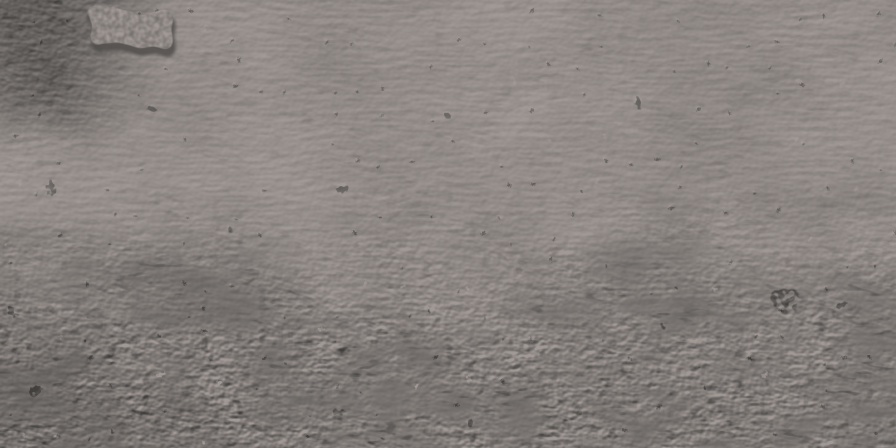
Write a WebGL 2 fragment shader that draws this texture.

```glsl
#version 300 es
precision highp float;
// Weathered, dusty ground: a soft tone map, fine horizontal ripples and rough
// grit, lit as a relief built from gradient noise. Hashed grids scatter specks
// and chips; a pale slab, a shaded corner and a dark clump lie on top.

uniform vec2 u_resolution;
out vec4 fragColor;

const vec3 DARK = vec3(0.33, 0.32, 0.31);
const vec3 PALE = vec3(0.58, 0.553, 0.54);
const vec2 RIPPLE_FREQ = vec2(17.0, 88.0);
const vec2 CRACK_FREQ = vec2(27.0, 92.0);
const vec2 GRIT_FREQ = vec2(48.0, 66.0);
const vec2 LIGHT_STEP = vec2(-0.0025, 0.0045);
const float RIPPLE_HEIGHT = 0.20;
const float GRIT_HEIGHT = 0.58;
const float CRACK_DEPTH = 0.50;
const float PIT_DEPTH = 0.42;
const vec2 SLAB_POS = vec2(0.295, 0.937);
const vec2 SLAB_HALF = vec2(0.092, 0.040);
const vec2 CORNER_POS = vec2(0.08, 0.94);
const vec2 CLUMP_POS = vec2(1.755, 0.33);

// Integer hash giving two values in 0..1
vec2 hash2(vec2 cell) {
  uvec2 q = uvec2(ivec2(cell)) * uvec2(1597u, 3812u) + uvec2(7919u, 104u);
  uint n = (q.x ^ (q.y * 2654u)) * 747796u + 28913u;
  n = ((n >> 15u) ^ n) * 277803u;
  n = ((n >> 13u) ^ n) * 668265u;
  n ^= n >> 16u;
  return vec2(n & 0xffffu, n >> 16u) / 65535.0;
}

float cornerDot(vec2 cell, vec2 offset) {
  float angle = 6.2832 * hash2(cell).x;
  return dot(vec2(cos(angle), sin(angle)), offset);
}

float gradientNoise(vec2 p) {
  vec2 i = floor(p), f = fract(p);
  vec2 u = f * f * f * (f * (f * 6.0 - 15.0) + 10.0);
  vec2 e = vec2(1.0, 0.0);
  float low = mix(cornerDot(i, f), cornerDot(i + e, f - e), u.x);
  float high = mix(cornerDot(i + e.yx, f - e.yx), cornerDot(i + 1.0, f - 1.0), u.x);
  return 1.4 * mix(low, high, u.y);
}

float fbm(vec2 p) {
  float sum = 0.0, gain = 0.6;
  for (int k = 0; k < 4; k++) {
    sum += gain * gradientNoise(p);
    p = mat2(1.6, 1.2, -1.2, 1.6) * p + 17.3;
    gain *= 0.5;
  }
  return sum;
}

float relief(vec2 p, float rough) {
  float ripple = gradientNoise(p * RIPPLE_FREQ + vec2(0.0, 0.7 * gradientNoise(p * 5.0)));
  float grit = gradientNoise(p * GRIT_FREQ + 31.0) + 0.7 * gradientNoise(p * GRIT_FREQ * 1.9 + 57.0);
  return RIPPLE_HEIGHT * (0.8 + rough) * ripple + GRIT_HEIGHT * (0.16 + rough) * grit;
}

// Ragged specks, one per chosen grid cell; each has a dark body and a lit rim
float specks(vec2 p, float cellSize, float chance, float radius, float seed) {
  vec2 cell = floor(p / cellSize);
  vec2 place = hash2(cell + seed), kind = hash2(cell + seed + 91.0);
  vec2 d = (fract(p / cellSize) - mix(vec2(0.25), vec2(0.75), place)) * cellSize;
  float angle = 3.1416 * kind.y;
  vec2 r = mat2(cos(angle), -sin(angle), sin(angle), cos(angle)) * d;
  float size = radius * (0.5 + 0.7 * place.y);
  float ragged = 0.9 * size * gradientNoise(p * 0.9 / radius + seed);
  float body = length(r * vec2(0.8, 1.3)) - size + ragged;
  float rim = length((d - LIGHT_STEP) * vec2(0.9, 1.2)) - size;
  float soft = 0.003;
  float dark = 1.0 - smoothstep(-soft, soft, body);
  float lit = (1.0 - smoothstep(-soft, soft, rim)) * (1.0 - dark);
  return step(kind.x, chance) * (0.15 * lit - 0.65 * dark);
}

float slabDistance(vec2 p) {
  vec2 d = p - SLAB_POS;
  d.y += 0.1 * d.x;
  vec2 q = abs(d) - SLAB_HALF + 0.02;
  return length(max(q, 0.0)) + min(max(q.x, q.y), 0.0) - 0.02 + 0.012 * gradientNoise(p * 21.0);
}

void main() {
  vec2 p = gl_FragCoord.xy / u_resolution.y;
  float patches = fbm(p * vec2(2.2, 4.0) + 5.0);
  float mottle = fbm(p * vec2(9.0, 15.0) + 23.0);

  // Broad tone: pale upper field, darker floor and corner
  float ground = 1.0 - smoothstep(0.12, 0.62, p.y + 0.25 * patches);
  float left = 1.0 - smoothstep(0.0, 0.9, p.x);
  float corner = 1.0 - smoothstep(0.02, 0.32, length((p - CORNER_POS) * vec2(1.0, 0.8)) + 0.14 * patches);
  float rough = clamp(ground * (0.5 + 0.9 * patches + 0.9 * mottle) + 0.3 * corner, 0.0, 1.0);
  float tone = 0.98 - 0.30 * ground - 0.20 * left * ground - 0.70 * corner;
  tone += 0.20 * patches + (0.10 + 0.16 * ground) * mottle;

  // Lit relief, short cracks along the ripples and pits in the rough parts
  tone += relief(p, rough) - relief(p + LIGHT_STEP, rough);
  float crackMask = smoothstep(-0.2, 0.35, fbm(p * vec2(7.0, 12.0) + 40.0));
  float crack = smoothstep(0.15, 0.6, gradientNoise(p * CRACK_FREQ + 3.0));
  tone -= CRACK_DEPTH * (0.25 + 0.55 * ground) * crackMask * crack;
  tone -= PIT_DEPTH * (0.15 + rough) * smoothstep(0.2, 0.6, gradientNoise(p * GRIT_FREQ * 0.8 + 77.0));

  // Scattered debris
  tone += specks(p, 0.055, 0.25, 0.0036, 11.0) + specks(p + 0.04, 0.23, 0.22, 0.0095, 47.0);
  tone += 0.7 * abs(specks(p + 0.02, 0.11, 0.16, 0.0055, 73.0)) * (0.3 + ground);

  // Dark broken clump
  float clump = length((p - CLUMP_POS) * vec2(0.9, 1.25)) + 0.016 * gradientNoise(p * 45.0);
  float broken = smoothstep(-0.3, 0.2, gradientNoise(p * 75.0));
  tone -= 0.7 * broken * (1.0 - smoothstep(0.024, 0.036, clump));

  // Pale slab with a shadow below it
  float shadow = 1.0 - smoothstep(-0.006, 0.012, slabDistance(p + vec2(-0.004, 0.015)));
  tone = mix(tone, -0.05, 0.85 * shadow);
  float slab = 1.0 - smoothstep(-0.003, 0.003, slabDistance(p));
  float slabTone = 0.92 + 0.3 * gradientNoise(p * 60.0) + 0.3 * gradientNoise(p * 110.0);
  tone = mix(tone, slabTone, slab);

  fragColor = vec4(mix(DARK, PALE, clamp(tone, -0.3, 1.2)), 1.0);
}
```
